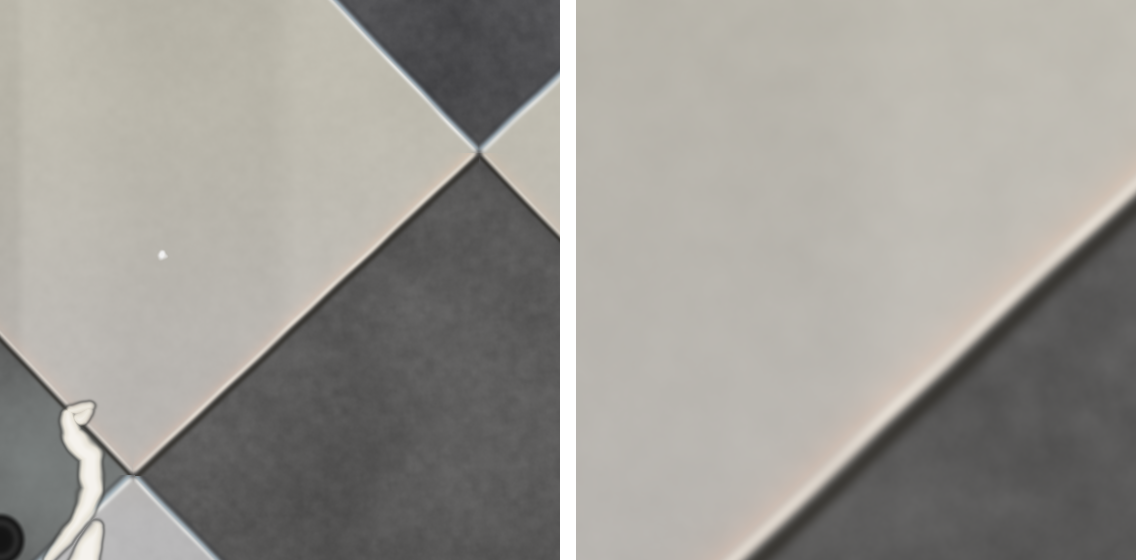
Left: the whole. Right: its middle third, enlarged.
A Shadertoy shader for this pattern:

```glsl
// Diagonal checkerboard of pale and charcoal floor tiles with glossy seams and a wet streak.

float hash(vec2 p) {
    return fract(sin(dot(p, vec2(127.1, 311.7))) * 43758.5453);
}

float noise(vec2 p) {
    vec2 i = floor(p), f = fract(p);
    f = f * f * (3.0 - 2.0 * f);
    return mix(mix(hash(i), hash(i + vec2(1, 0)), f.x),
               mix(hash(i + vec2(0, 1)), hash(i + vec2(1, 1)), f.x), f.y);
}

float fbm(vec2 p) {
    float sum = 0.0, amp = 0.5;
    for (int i = 0; i < 5; i++) {
        sum += amp * noise(p);
        p = mat2(1.6, 1.2, -1.2, 1.6) * p;
        amp *= 0.5;
    }
    return sum;
}

// Distance to a capsule whose ends are (x, y, radius)
float taper(vec2 p, vec3 a, vec3 b) {
    vec2 ab = b.xy - a.xy;
    float h = clamp(dot(p - a.xy, ab) / dot(ab, ab), 0.0, 1.0);
    return length(p - a.xy - ab * h) - mix(a.z, b.z, h);
}

// Soft bell-shaped stroke
float line(float d, float halfWidth) {
    return exp(-d * d / (halfWidth * halfWidth));
}

float wetStreak(vec2 p) {
    vec3 path[7] = vec3[7](
        vec3(0.124, 0.262, 0.010), vec3(0.128, 0.222, 0.017),
        vec3(0.164, 0.182, 0.019), vec3(0.164, 0.125, 0.018),
        vec3(0.146, 0.082, 0.015), vec3(0.120, 0.042, 0.010),
        vec3(0.084, 0.004, 0.006));
    float d = taper(p, vec3(0.128, 0.268, 0.008), vec3(0.160, 0.273, 0.006));
    d = min(d, taper(p, vec3(0.142, 0.252, 0.010), vec3(0.158, 0.266, 0.006)));
    for (int i = 0; i < 6; i++) d = min(d, taper(p, path[i], path[i + 1]));
    return min(d, taper(p, vec3(0.148, -0.01, 0.027), vec3(0.172, 0.065, 0.007)));
}

void mainImage(out vec4 fragColor, in vec2 fragCoord) {
    vec2 uv = fragCoord / iResolution.y;
    float px = 1.0 / iResolution.y;

    // Tile grid, one unit per tile
    vec2 warped = uv + 0.002 * (vec2(noise(uv * 14.0), noise(uv * 14.0 + 9.0)) - 0.5);
    vec2 grid = inverse(mat2(0.617, 0.576, -0.590, 0.615)) * (warped - vec2(0.238, 0.151));
    vec2 cell = floor(grid);
    vec2 offset = (grid - round(grid)) * 0.848;
    bool pale = mod(cell.x + cell.y, 2.0) < 0.5;
    bool nearX = abs(offset.x) < abs(offset.y);
    float across = nearX ? offset.x : offset.y;
    float inside = pale ? abs(across) : -abs(across);
    bool lit = pale == (across < 0.0);

    // Pale tile with soft vertical reflections
    float cloud = fbm(uv * 5.0);
    float grain = fbm(uv * 60.0) - 0.5;
    vec3 light = mix(vec3(0.735, 0.722, 0.705), vec3(0.735, 0.722, 0.675), smoothstep(0.25, 0.9, uv.y));
    light += 0.04 * (cloud - 0.5) + 0.025 * grain;
    light += 0.035 * smoothstep(0.025, 0.05, uv.x) * (1.0 - smoothstep(0.05, 0.3, uv.x)) - 0.008;
    light += 0.035 * smoothstep(0.47, 0.54, uv.x) - 0.008;
    light += vec3(0.0, 0.01, 0.03) * (1.0 - smoothstep(0.05, 0.2, uv.y));

    // Charcoal tile with mottling and a cool glare at lower left
    vec3 dark = vec3(0.350, 0.347, 0.345) + 0.13 * (cloud - 0.48) + 0.07 * grain;
    dark += vec3(-0.035, -0.032, -0.02) * smoothstep(0.65, 0.85, uv.y);
    vec2 fromGlare = uv - vec2(0.05, 0.13);
    float glare = exp(-14.0 * dot(fromGlare, fromGlare)) * (1.0 - smoothstep(-0.02, 0.02, grid.x));
    dark = mix(dark, vec3(0.52, 0.545, 0.54), glare * (0.9 + 0.8 * (cloud - 0.5)));

    vec3 col = mix(dark, light, smoothstep(-0.004 - px, 0.004 + px, inside));

    // Seams: white rims on one side of a pale tile, shadowed grooves on the other
    float wear = noise(uv * 25.0);
    if (lit) {
        float size = nearX ? 0.8 : 1.0;
        col = mix(col, vec3(0.22, 0.23, 0.25), 0.35 * line(inside + 0.012, 0.004));
        col = mix(col, vec3(0.66, 0.75, 0.81), 0.65 * line(inside + 0.003, 0.0055 * size));
        col = mix(col, vec3(0.93, 0.93, 0.92), (0.55 + 0.4 * wear) * line(inside - 0.002, 0.0045 * size));
    } else {
        float size = nearX ? 0.65 : 1.0;
        col += vec3(0.06, 0.015, -0.005) * size * exp(-abs(inside - 0.012) * 110.0) * step(0.0, inside);
        col = mix(col, vec3(0.92, 0.89, 0.85), (0.45 + 0.45 * wear) * size * line(inside - 0.005, 0.004 * size));
        col = mix(col, vec3(0.19, 0.18, 0.16), 0.75 * line(inside + 0.006 * size, 0.0055 * size));
    }

    // Dark knot where four tiles meet
    col = mix(col, vec3(0.28), 0.7 * line(length(offset), 0.007));

    // Wet streak with a faint dark outline
    float streak = wetStreak(uv + 0.009 * (vec2(noise(uv * 40.0), noise(uv * 40.0 + 5.0)) - 0.5));
    col = mix(col, vec3(0.28, 0.28, 0.27), 0.5 * line(streak - 0.004, 0.0035));
    vec3 gloss = mix(vec3(0.90, 0.88, 0.83), vec3(0.96, 0.95, 0.93), smoothstep(0.0, -0.014, streak));
    col = mix(col, gloss, 1.0 - smoothstep(-0.003 - px, 0.003 + px, streak));

    // Small bright chip and a round black object at the corner
    float chip = length((uv - vec2(0.289, 0.545)) * vec2(1.1, 0.9)) + 0.006 * noise(uv * 120.0) - 0.011;
    col = mix(col, vec3(0.94), 1.0 - smoothstep(-0.004, 0.004, chip));
    float knob = length((uv - vec2(0.0, 0.036)) * vec2(1.0, 0.95)) - 0.043;
    vec3 black = vec3(0.08) + 0.08 * line(knob + 0.014, 0.007);
    col = mix(col, black, 1.0 - smoothstep(-0.006, 0.006, knob));

    fragColor = vec4(clamp(col, 0.0, 1.0), 1.0);
}
```
